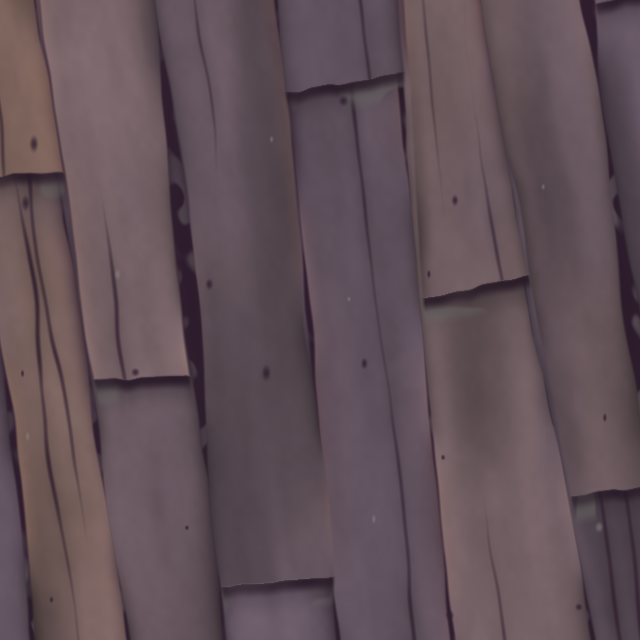
A three.js fragment shader for this texture:

```glsl
// Weathered wooden shingles: leaning, uneven boards in two overlapping rows.
// Each column gets wobbling edges and a stepped joint; boards are layered back
// to front with contact shadows, then grain, cracks, nail holes and lichen.
varying vec2 vUv;

const vec3 GAP = vec3(0.19, 0.12, 0.185);
const vec3 PLUM_GREY = vec3(0.393, 0.334, 0.384);
const vec3 WARM_BROWN = vec3(0.456, 0.380, 0.397);
const vec3 TAN = vec3(0.550, 0.440, 0.405);
const vec3 LICHEN = vec3(0.45, 0.44, 0.43);

float hash(vec2 p) {
  vec3 q = fract(p.xyx * 0.1031);
  q += dot(q, q.yzx + 33.33);
  return fract((q.x + q.y) * q.z);
}

float noise(vec2 p) {
  vec2 i = floor(p), f = fract(p);
  f = f * f * (3.0 - 2.0 * f);
  return mix(mix(hash(i), hash(i + vec2(1.0, 0.0)), f.x),
             mix(hash(i + vec2(0.0, 1.0)), hash(i + 1.0), f.x), f.y);
}

// Leaning, slightly ragged line between two columns
float edgeX(float i, float row, float y) {
  float lean = 0.09 + 0.12 * hash(vec2(i, 5.0));
  float jitter = 0.06 * hash(vec2(i, 3.0)) + 0.018 * hash(vec2(i, 11.0 + row));
  float wave = 0.008 * (noise(vec2(i * 9.0 + row * 4.0, y * 4.0)) - 0.5)
             + 0.003 * (noise(vec2(i * 5.0 + row, y * 17.0)) - 0.5);
  return 0.168 * i - 0.06 + jitter - lean * (y - 0.5) + wave;
}

// Half width of the gap along an edge: often shut, every fourth one gapes
float gapWidth(float i, float y) {
  float n = noise(vec2(i * 7.0 + 2.0, y * 6.0));
  float gaping = step(abs(mod(i, 4.0) - 2.0), 0.1);
  return -0.0010 + 0.0075 * n * n + 0.011 * gaping * n;
}

// Board surface; s runs 0..1 across a board of the given width
vec3 wood(vec2 p, float s, float width, vec2 id, float tone) {
  vec2 g = vec2(s * width, p.y) + id * vec2(3.7, 5.3);
  vec3 c = mix(PLUM_GREY, WARM_BROWN, smoothstep(0.18, 0.5, tone));
  c = mix(c, TAN, smoothstep(0.7, 0.88, tone));

  // Weathering, broad stains and faint grain
  float grey = smoothstep(0.45, 0.85, noise(g * vec2(10.0, 4.0) + 20.0));
  c = mix(c, PLUM_GREY, 0.4 * grey);
  c *= 1.0 - 0.22 * smoothstep(0.55, 0.9, noise(g * vec2(9.0, 2.5) + 43.0));
  c *= 1.0 + 0.13 * (noise(g * vec2(14.0, 5.0)) - 0.5)
           + 0.06 * (noise(g * vec2(50.0, 5.0)) - 0.5)
           + 0.05 * (noise(g * vec2(36.0, 24.0)) - 0.5)
           + 0.03 * (noise(g * vec2(100.0, 70.0)) - 0.5);

  // Worn rims: bare and warm in places, dark in others
  float rim = max(min(s, 1.0 - s) * width, 0.0);
  float wear = noise(vec2(p.y * 5.0, id.x * 5.0 + id.y + step(0.5, s) * 40.0));
  c += vec3(0.06, 0.035, 0.012) * smoothstep(0.6, 0.85, wear) * exp(-rim / 0.014);
  c *= 1.0 - 0.3 * (1.0 - smoothstep(0.2, 0.65, wear)) * exp(-rim / 0.011);

  // A few splits that wander, thin out and stop
  for (float k = 0.0; k < 2.0; k++) {
    float seed = hash(id + vec2(17.0 * k, 31.0)) * 90.0;
    float at = 0.25 + 0.35 * k + 0.2 * fract(seed);
    at += 0.2 * (noise(vec2(p.y * 3.5, seed)) - 0.5)
        + 0.03 * (noise(vec2(p.y * 15.0, seed + 7.0)) - 0.5);
    float open = smoothstep(0.45, 0.8, noise(vec2(p.y * 2.2 + 8.0 * k, seed + 20.0)));
    open *= 0.55 + 0.45 * noise(vec2(p.y * 18.0, seed));
    open *= step(0.35, hash(vec2(seed, 2.0)));
    float away = abs(s - at) * width;
    c *= 1.0 - 0.18 * open * exp(-away / 0.012);
    c = mix(c, GAP, 0.85 * open * (1.0 - smoothstep(0.0, 0.003 + 0.0035 * open, away)));
  }
  return c;
}

void main() {
  vec2 p = vUv;
  float scraps = smoothstep(0.55, 0.8, noise(vec2(p.x + 0.5 * p.y, p.y - p.x) * vec2(45.0, 24.0)));
  vec3 color = mix(GAP * 0.9, LICHEN, 0.65 * scraps);

  // Lower row first, upper row on top
  for (float row = 0.0; row < 2.0; row++) {
    for (float c = -1.0; c < 8.0; c++) {
      float left = edgeX(c, row, p.y) + gapWidth(c, p.y);
      float right = edgeX(c + 1.0, row, p.y) - gapWidth(c + 1.0, p.y);
      float width = max(right - left, 0.01);
      float s = (p.x - left) / width;
      float side = max(left - p.x, p.x - right);

      // Sawn, slightly chipped lower end of upper boards
      float slope = 0.26 * hash(vec2(c, 41.0)) - 0.03;
      float joint = 1.1 * fract(0.68 + 0.71 * c) - 0.02 + slope * (s - 0.5) * width
                  + 0.005 * (noise(vec2(p.x * 45.0, c)) - 0.5);
      float below = row * (joint - p.y) - (1.0 - row);
      float d = max(side, below);
      if (d > 0.07) continue;

      // Lichen caught under the end
      float caught = smoothstep(0.6, 0.78, noise(p * 24.0 + c * 5.0));
      float band = step(0.0, below) * (1.0 - smoothstep(-0.004, 0.004, side));
      color = mix(color, LICHEN, 0.6 * caught * band * (1.0 - smoothstep(0.025, 0.05, below)));

      // Contact shadow, uneven along the sides and deep under the end
      float depth = smoothstep(0.25, 0.7, noise(vec2(p.y * 5.0, c * 6.0 + row)));
      color = mix(color, GAP, 0.55 * depth * exp(-max(d, 0.0) / 0.010));
      float under = 0.5 + 0.4 * noise(vec2(p.x * 25.0, c + 60.0));
      color = mix(color, GAP, under * band * (1.0 - smoothstep(0.006, 0.024, below)));
      color *= 1.0 - 0.2 * band * (1.0 - smoothstep(0.0, 0.06, below));

      float tone = fract(0.9 + 0.71 * c);
      tone = mix(tone * tone, tone, row);
      vec3 board = wood(p, s, width, vec2(c, row), tone);
      board *= 0.93 + 0.11 * hash(vec2(c, row + 70.0));
      color = mix(color, board, 1.0 - smoothstep(-0.0028, 0.003, d));
    }
  }

  // Nail holes and a few pale specks
  vec2 cell = floor(p * 8.0);
  vec2 centre = 0.2 + 0.6 * vec2(hash(cell + 51.0), hash(cell + 87.0));
  vec2 off = (fract(p * 8.0) - centre) / 8.0;
  off.y /= 1.0 + 1.2 * hash(cell + 23.0);
  float kind = hash(cell + 140.0);
  float radius = 0.0025 + 0.004 * pow(hash(cell + 9.0), 2.0);
  float spot = 1.0 - smoothstep(radius * 0.1, radius * 1.6, length(off));
  color = mix(color, GAP, 0.8 * spot * step(0.72, kind));
  color = mix(color, LICHEN * 1.2, 0.5 * spot * step(kind, 0.08));

  gl_FragColor = vec4(color, 1.0);
}
```
